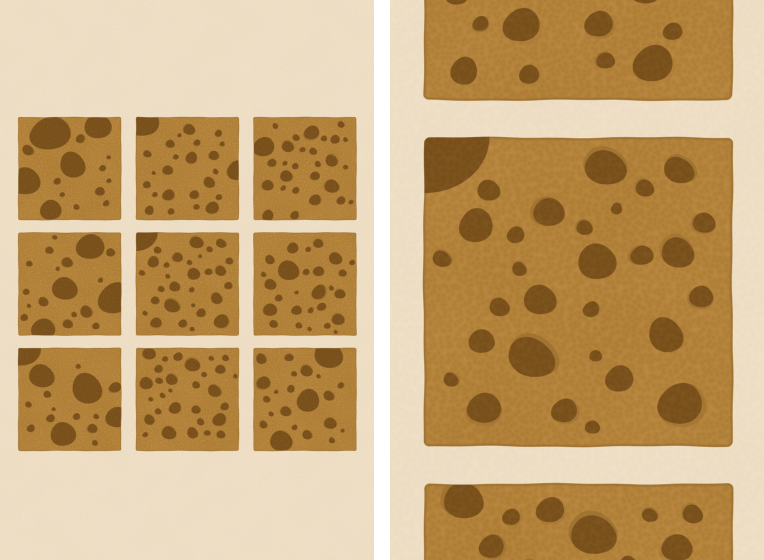
Left, the full canvas; right, a detail of the centre.
Write a Shadertoy shader that draws this pattern.

```glsl
// Nine square ochre tiles, three by three, on cream paper, each pierced by dark holes.
// Holes are placed largest first along a jittered low-discrepancy sequence, skipping overlaps;
// a coarseness per tile sets their size and number, and cellular noise gives the grain.

vec2 hash2(vec2 p) {
    vec3 q = fract(p.xyx * vec3(0.1031, 0.1030, 0.0973));
    q += dot(q, q.yzx + 33.33);
    return fract((q.xx + q.yz) * q.zy);
}

// Distance to the nearest scattered cell point
float cellNoise(vec2 p) {
    vec2 cell = floor(p);
    float nearest = 2.0;
    for (int y = -1; y <= 1; y++)
        for (int x = -1; x <= 1; x++) {
            vec2 c = cell + vec2(x, y);
            nearest = min(nearest, length(c + hash2(c + 40.0) - p));
        }
    return nearest;
}

float roundedBox(vec2 p, float halfSize, float radius) {
    vec2 q = abs(p) - halfSize + radius;
    return length(max(q, 0.0)) + min(max(q.x, q.y), 0.0) - radius;
}

// Uneven, slightly squashed disc
float blob(vec2 p, float radius, vec2 seed) {
    float tilt = (seed.x - 0.5) * 1.6;
    p = mat2(cos(tilt), -sin(tilt), sin(tilt), cos(tilt)) * p;
    p *= mix(vec2(1.0), vec2(0.88, 1.13), seed.y);
    float a = atan(p.y, p.x);
    float wave = 0.035 * sin(2.0 * a + 6.3 * seed.y) + 0.035 * sin(3.0 * a + 6.3 * seed.x);
    return length(p) - radius * (1.0 + wave);
}

// Coverage of the holes (x) and of their faint offset rims (y); p spans 0..1 in the tile
vec2 holes(vec2 p, ivec2 tile, float aa) {
    float coarse = mat3(0.95, 0.75, 0.9,  0.4, 0.15, 0.12,  0.25, 0.3, 0.6)[tile.x][tile.y];
    bool hasCorner = (tile.x == 1 && tile.y < 2) || (tile.x == 0 && tile.y == 2);
    int count = int(mix(33.0, 15.0, coarse));
    int bigCount = int(coarse * 6.0);
    vec2 start = hash2(vec2(tile) * 7.0 + 3.0);
    vec3 placed[36];
    vec2 ink = vec2(0.0);
    int n = 0;

    for (int i = 0; i < 90 && n < count; i++) {
        vec2 seed = hash2(vec2(float(i) + 5.0, float(tile.x * 3 + tile.y) * 13.0 + 2.0));
        float rank = float(n) / float(count);
        bool big = n < bigCount;
        float radius = big ? mix(0.08, 0.165, coarse) * (1.0 - 0.08 * float(n))
                           : 0.02 + 0.05 * pow(1.0 - rank, 1.5);
        radius *= 0.9 + 0.2 * seed.y;
        vec2 center = fract(start + float(i) * vec2(0.7549, 0.5698));
        center = 0.5 + (center - 0.5) * (big ? 0.94 : 0.87) + (seed - 0.5) * 0.07;
        if (n == 0 && hasCorner) {
            center = vec2(0.02, 1.0);
            radius = 0.19;
        }

        // Keep a gap to every hole already placed
        bool isFree = true;
        for (int j = 0; j < n; j++)
            if (distance(center, placed[j].xy) < radius + placed[j].z + 0.03) {
                isFree = false;
                break;
            }
        if (!isFree) continue;
        placed[n++] = vec3(center, radius);

        vec2 q = p - center;
        if (length(q) > radius * 1.6 + 0.02) continue;
        float turn = 6.283 * seed.x;
        vec2 shift = 0.16 * radius * vec2(cos(turn), sin(turn));
        float rim = radius < 0.09 ? smoothstep(0.15, 0.8, seed.y) : 0.0;
        ink.x = max(ink.x, 1.0 - smoothstep(-aa, aa, blob(q, radius, seed)));
        ink.y = max(ink.y, rim * (1.0 - smoothstep(-aa, aa, blob(q - shift, radius * 1.07, seed))));
    }
    return ink;
}

void mainImage(out vec4 fragColor, in vec2 fragCoord) {
    vec2 uv = fragCoord / iResolution.x;
    vec2 middle = vec2(0.501, 0.5 * iResolution.y / iResolution.x - 0.0107);
    vec2 pitch = vec2(0.3145, 0.3086);
    float side = 0.2754;
    float aa = 0.8 / (iResolution.x * side);

    // Tile index, with row zero at the top, and position inside the tile
    vec2 cell = clamp(floor((uv - middle) / pitch + 1.5), 0.0, 2.0);
    vec2 p = (uv - middle - (cell - 1.0) * pitch) / side + 0.5;
    ivec2 tile = ivec2(int(cell.x), 2 - int(cell.y));

    // Hand-cut edge
    vec2 wobble = 0.0018 * sin(p.yx * vec2(9.0, 11.0) + cell * 2.7)
                + 0.001 * sin(p.yx * 31.0 + cell.yx * 4.1);
    float edge = roundedBox(p - 0.5 + wobble, 0.5, 0.018);

    // Fine grain over broad mottling
    float grain = cellNoise(uv * 210.0) - 0.48;
    float mottle = sin(uv.x * 23.0 + 2.0 * sin(uv.y * 17.0)) * sin(uv.y * 29.0 + sin(uv.x * 41.0));

    vec3 color = vec3(0.93, 0.87, 0.77) + 0.018 * grain + 0.003 * mottle;
    if (edge < aa) {
        vec3 body = vec3(0.70, 0.51, 0.23) + 0.05 * grain + 0.007 * mottle;
        vec2 ink = holes(p, tile, aa);
        body = mix(body, vec3(0.60, 0.43, 0.18), 0.7 * ink.y);
        body = mix(body, vec3(0.60, 0.43, 0.18), 0.7 * smoothstep(-0.011, -0.003, edge));
        body = mix(body, vec3(0.48, 0.32, 0.11) + 0.035 * grain, ink.x);
        color = mix(color, body, 1.0 - smoothstep(-aa, aa, edge));
    }
    fragColor = vec4(color, 1.0);
}
```
